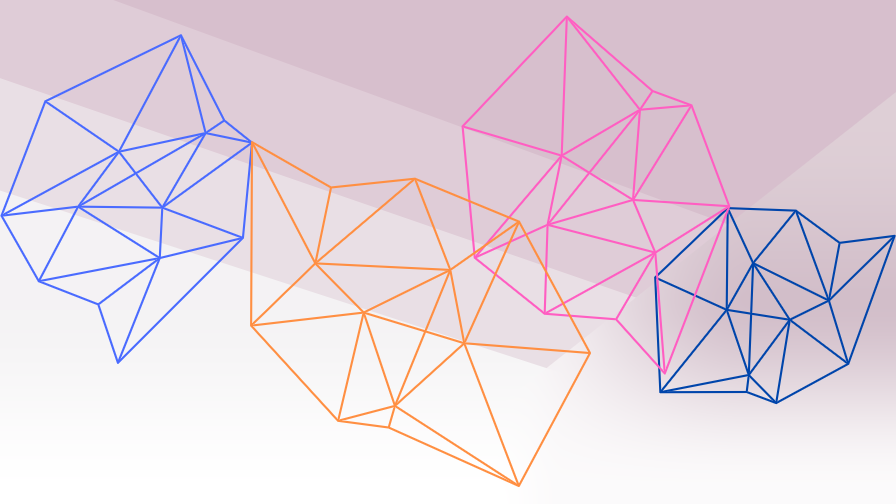
Give the GLSL for this background, as a Shadertoy shader.

```glsl
// Four wireframe polygon meshes over soft mauve diagonal bands fading to white.

// Antialiased coverage of the positive side of a signed distance.
float cover(float d) {
    return clamp(0.5 + d * iResolution.y, 0.0, 1.0);
}

float segmentDistance(vec2 p, vec2 a, vec2 b) {
    vec2 pa = p - a, ba = b - a;
    return length(pa - ba * clamp(dot(pa, ba) / dot(ba, ba), 0.0, 1.0));
}

// Corners of the mesh, measured from its spike.
const vec2 nodes[14] = vec2[14](
    vec2(0.0), vec2(-0.039, 0.116), vec2(-0.157, 0.162), vec2(-0.231, 0.292),
    vec2(-0.144, 0.519), vec2(0.125, 0.650), vec2(0.211, 0.481),
    vec2(0.266, 0.437), vec2(0.248, 0.248), vec2(0.083, 0.208),
    vec2(-0.079, 0.310), vec2(0.088, 0.308), vec2(0.002, 0.419),
    vec2(0.174, 0.456));

// One continuous walk along every edge: outline first, then the interior.
const int trail[33] = int[33](
    4, 5, 6, 7, 8, 0, 1, 2, 3, 4, 12, 3, 10, 2, 9, 0, 1, 9, 8, 11, 7,
    13, 5, 12, 13, 10, 12, 11, 10, 9, 11, 13, 6);

// Blends the mesh, placed by a linear map and an origin, over a colour.
vec3 drawMesh(vec3 base, vec2 p, vec2 origin, mat2 shape, vec3 ink) {
    float d = 1e3;
    vec2 a = shape * nodes[trail[0]];
    for (int i = 1; i < 33; i++) {
        vec2 b = shape * nodes[trail[i]];
        d = min(d, segmentDistance(p - origin, a, b));
        a = b;
    }
    return mix(base, ink, cover(0.0021 - d));
}

vec3 background(vec2 p) {
    // White floor, then three bands stacked towards the top
    vec3 col = mix(vec3(1.0), vec3(0.955, 0.95, 0.955), smoothstep(0.0, 0.42, p.y));
    col = mix(col, vec3(0.915, 0.875, 0.898), cover(p.y + 0.325 * p.x - 0.622));
    col = mix(col, vec3(0.875, 0.80, 0.842), cover(p.y + 0.345 * p.x - 0.845));
    col = mix(col, vec3(0.845, 0.75, 0.805), cover(p.y + 0.365 * p.x - 1.082));

    // Folded panel on the right, fading to the left and the bottom
    vec3 panel = mix(vec3(0.82, 0.74, 0.785), vec3(0.87, 0.81, 0.838),
                     smoothstep(0.35, 0.75, p.y));
    float fade = smoothstep(0.95, 1.5, p.x) * smoothstep(0.03, 0.42, p.y);
    panel = mix(vec3(0.985, 0.98, 0.983), panel, fade);
    float panelMask = cover((0.79 * p.x - 0.587 - p.y) / 1.274);
    return mix(col, panel, panelMask * smoothstep(0.98, 1.12, p.x));
}

void mainImage(out vec4 fragColor, in vec2 fragCoord) {
    vec2 p = fragCoord / iResolution.y;
    vec3 col = background(p);

    // Blue, navy, pink and orange meshes
    col = drawMesh(col, p, vec2(0.234, 0.280), mat2(1.0), vec3(0.29, 0.42, 1.0));
    col = drawMesh(col, p, vec2(1.775, 0.532),
                   mat2(0.426, -0.677, -0.797, -0.347), vec3(0.0, 0.27, 0.67));
    col = drawMesh(col, p, vec2(1.319, 0.259),
                   mat2(1.009, 0.308, -0.493, 1.030), vec3(1.0, 0.37, 0.76));
    col = drawMesh(col, p, vec2(0.500, 0.718),
                   mat2(-1.017, -0.518, 1.010, -0.950), vec3(1.0, 0.56, 0.26));

    fragColor = vec4(col, 1.0);
}
```
